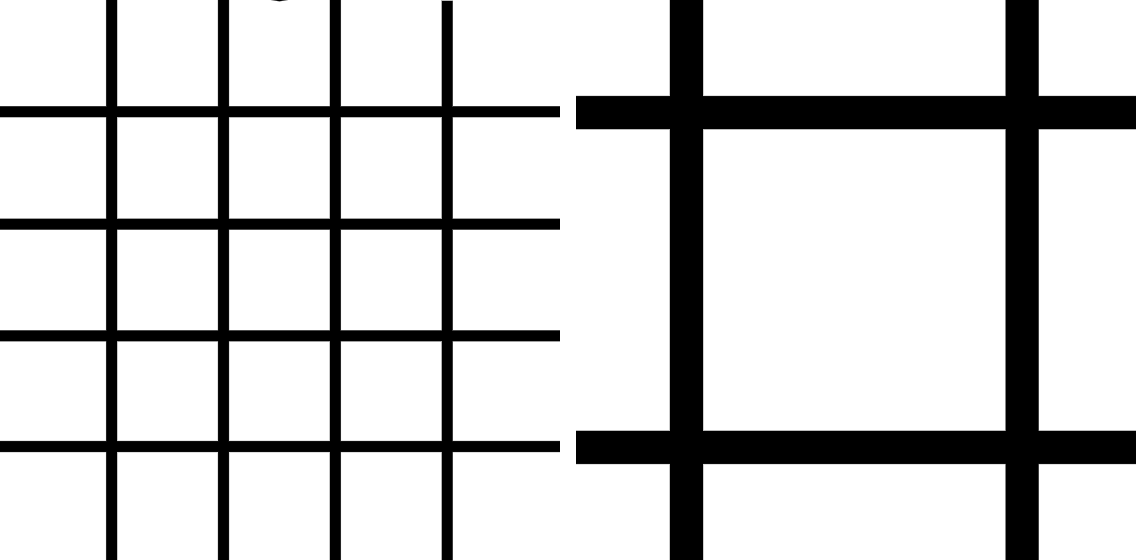
Left: the whole. Right: its middle third, enlarged.
A Shadertoy shader for this pattern:

```glsl
// Five by five open grid of black rules on white, with slightly uneven spacing.

const vec3  PAPER = vec3(1.0);
const vec3  INK = vec3(0.0);
const float RULES = 4.0;                      // rules along each axis
const vec2  CENTER = vec2(0.4990, 0.4998);    // middle of the rule set
const vec2  PITCH = vec2(0.1998, 0.1993);     // distance between rules
const vec2  BOW = vec2(0.0, 0.0008);          // drift of the outer rules
const float HALF_WIDTH = 0.0099;
const float SOFTNESS = 1.2;                   // edge width in pixels
const float LAST_RULE_TOP = 0.9986;           // the rightmost rule stops short
const vec2  NICK_CENTER = vec2(0.499, 1.0);   // sliver on the top edge
const vec2  NICK_SIZE = vec2(0.015, 0.0024);

// Index of the nearest rule, counted from the middle of the set
vec2 nearestRule(vec2 p) {
    float outer = 0.5 * (RULES - 1.0);
    vec2 index = floor((p - CENTER) / PITCH + outer + 0.5) - outer;
    return clamp(index, -outer, outer);
}

// Signed distances to the nearest vertical (x) and horizontal (y) rule
vec2 ruleDistance(vec2 p, vec2 index) {
    vec2 position = CENTER + PITCH * index + BOW * index * index;
    return abs(p - position) - HALF_WIDTH;
}

// Thin sliver that tapers to both sides
float nickDistance(vec2 p) {
    vec2 q = abs(p - NICK_CENTER);
    float taper = 1.0 - q.x / NICK_SIZE.x;
    return q.y - NICK_SIZE.y * taper;
}

float coverage(float dist, float edge) {
    return clamp(0.5 - dist / edge, 0.0, 1.0);
}

void mainImage(out vec4 fragColor, in vec2 fragCoord) {
    vec2 p = fragCoord / iResolution.xy;
    float edge = SOFTNESS / min(iResolution.x, iResolution.y);

    // Rules, with the rightmost one cut at its upper end
    vec2 index = nearestRule(p);
    vec2 dist = ruleDistance(p, index);
    if (index.x > 0.5 * (RULES - 2.0)) dist.x = max(dist.x, p.y - LAST_RULE_TOP);

    // Ink from the rules and the sliver
    float ink = coverage(min(dist.x, dist.y), edge);
    ink = max(ink, coverage(nickDistance(p), edge));

    fragColor = vec4(mix(PAPER, INK, ink), 1.0);
}
```
